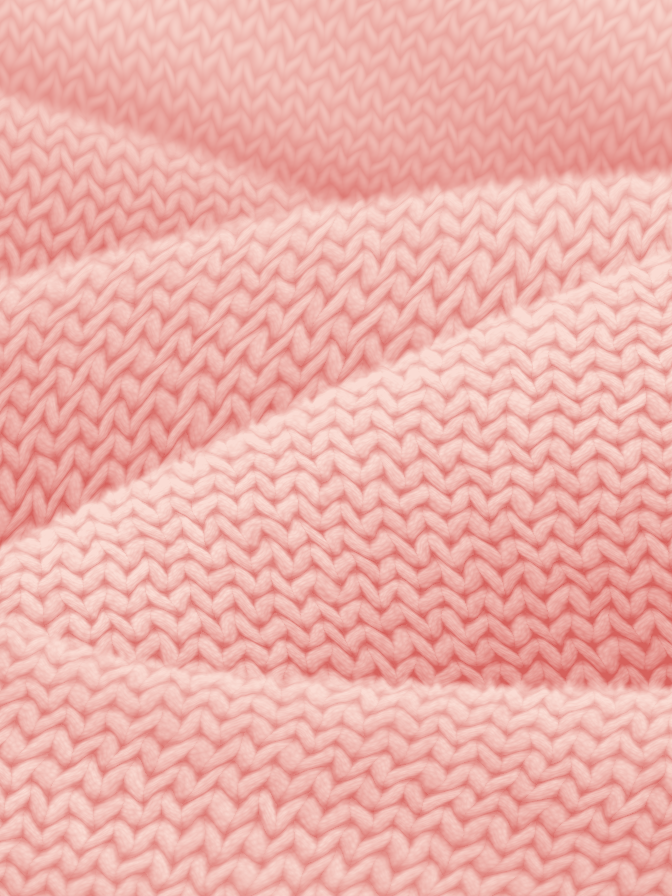
A Shadertoy shader for this texture:

```glsl
// Soft pink stocking-stitch knit lying in overlapping, shallow-focus folds.

float hash(vec2 p) {
    return fract(sin(dot(p, vec2(127.1, 311.7))) * 43758.5);
}

// Cellular noise: distance to the nearest scattered point
float cells(vec2 p) {
    vec2 home = floor(p);
    float nearest = 1.5;
    for (int j = -1; j <= 1; j++)
    for (int i = -1; i <= 1; i++) {
        vec2 cell = home + vec2(i, j);
        vec2 point = cell + vec2(hash(cell), hash(cell + 57.0));
        nearest = min(nearest, length(point - p));
    }
    return nearest;
}

// V stitches, one per unit square; blur runs from 0 (sharp) to 0.5
float knit(vec2 q, float slope, float blur) {
    // Hand-made unevenness, broad then stitch by stitch
    q += 0.08 * vec2(sin(q.y * 1.7 + sin(q.x * 2.3)),
                     sin(q.x * 1.3 + 2.0 * sin(q.y * 0.9)));
    q += 0.045 * vec2(sin(q.y * 4.3 + q.x * 2.9), sin(q.x * 5.1 - q.y * 2.2));
    float side = fract(q.x) - 0.5;
    float along = abs(side) - 0.25;
    float row = q.y - slope * abs(side) - 0.03 * sin(12.566 * along);
    float across = fract(row) - 0.5;
    vec2 id = vec2(floor(q.x * 2.0), floor(row));

    // Long tapered strand, lit from above, with deep holes at its ends
    float r = length(vec2(along / 0.34, across / 0.54));
    float body = 1.0 - smoothstep(0.6 - blur, 1.13 + blur, r);
    float light = 0.16 * sin(6.2832 * across + 0.5);

    // Twisted fibres and uneven yarn
    float fibre = cells(vec2(along * 7.0 + across * 3.0, across * 8.0) + id * 13.0);
    float uneven = 0.36 * (0.5 - fibre) + 0.22 * (hash(id) - 0.5);
    return body + light + uneven * max(0.0, 1.0 - 2.5 * blur);
}

// Lays one fold, with its crest at height edge, over the tone behind it
float fold(float behind, vec2 p, float edge, vec2 q, float slope,
           float blur, float low, float high) {
    float fuzz = 0.0018 * (sin(p.x * 210.0) + sin(p.x * 337.0 + 2.0 * sin(p.x * 91.0)));
    float depth = edge + fuzz - p.y;
    float crest = exp(-max(depth, 0.0) / 0.05);

    // Rows crowd together and fade as the cloth turns away
    q.y += 0.9 * crest;
    float contrast = mix(0.8, 0.3, crest) * (1.0 - 0.7 * blur);
    float tone = mix(low, high, crest) + contrast * (knit(q, slope, blur) - 0.66);

    behind -= 0.22 * exp(-max(-depth, 0.0) / 0.05);
    float softness = 0.007 + 0.04 * blur;
    return mix(behind, tone, smoothstep(-softness, softness, depth));
}

void mainImage(out vec4 fragColor, in vec2 fragCoord) {
    vec2 p = fragCoord / iResolution.y;
    float x = p.x, y = p.y;

    // Gentle drape bends every row
    vec2 w = p + 0.009 * vec2(sin(y * 13.0 + x * 4.0), sin(x * 9.0 + 3.0 * sin(y * 4.0)));

    // Out-of-focus background cloth
    vec2 q = vec2((w.x - 0.3 * w.y) / 0.031, (w.y + 0.22 * w.x) / 0.026);
    float tone = 0.64 + 1.6 * (y - 0.8) + 0.38 * (knit(q, 1.3, 0.5) - 0.66);
    tone += 0.09 * sin(x * 11.0 + y * 19.0);

    // Far left fold
    q = vec2((w.x - 0.2 * w.y) / 0.035, (w.y + 0.1 * w.x) / 0.028);
    tone = fold(tone, p, 0.895 - 0.25 * x - 0.2 * x * x, q, 1.3, 0.2, 0.58, 1.1);

    // Upper fold, its rows climbing to the right
    q = vec2((w.x - 0.26 * w.y) / 0.042, (w.y - 0.27 * w.x) / 0.033);
    tone = fold(tone, p, 0.687 + 0.29 * x - 0.17 * x * x, q, 1.4, 0.08,
                0.43 + 0.64 * x, 1.2);

    // Main fold, in sharpest focus
    q = vec2((w.x + 0.1 * w.y) / 0.048, (w.y + 0.04 * w.x) / 0.028);
    float valley = 0.86 - 0.5 * smoothstep(0.05, 0.7, x) * smoothstep(0.6, 0.28, y);
    tone = fold(tone, p, 0.388 + 0.52 * x - 0.1 * x * x, q, 1.2, 0.0,
                valley - 0.1 * x, 1.24);

    // Near fold along the bottom
    q = vec2((w.x - 0.35 * w.y) / 0.052, (w.y + 0.09 * w.x) / 0.031);
    tone = fold(tone, p, 0.232 + 0.08 * exp(-6.0 * x), q, 1.15,
                0.04 + 0.12 * smoothstep(0.12, 0.0, y),
                0.64 + 0.12 * sin(x * 5.0 + y * 16.0), 1.2);

    // Fine wool nap, fading with distance
    float nap = cells(vec2(x + 0.6 * y, y - 0.4 * x) * vec2(95.0, 190.0));
    tone += 0.15 * (0.48 - nap) * smoothstep(0.95, 0.6, y);

    // Rose shadows to pale pink highlights
    tone = clamp(tone, -0.2, 1.32);
    fragColor = vec4(mix(vec3(0.86, 0.45, 0.43), vec3(0.95, 0.76, 0.73), tone), 1.0);
}
```
